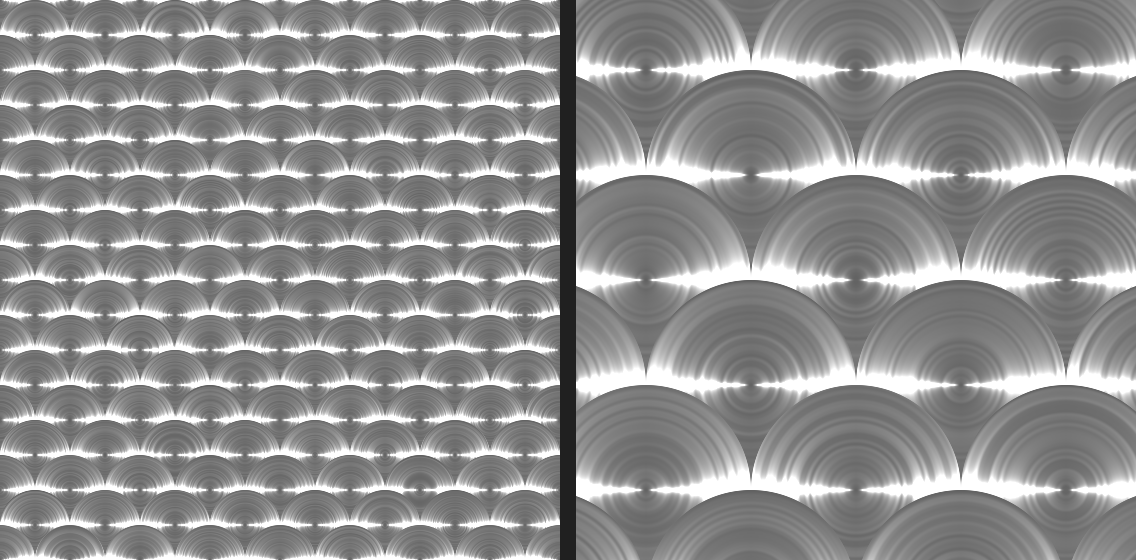
Left: the whole. Right: its middle third, enlarged.
Give the GLSL for this pattern, as a Shadertoy shader.

```glsl
// Overlapping rows of lathe-turned steel discs with anisotropic highlights.

float hash(vec3 p) {
    p = fract(p * vec3(0.1031, 0.1030, 0.0973));
    p += dot(p, p.yzx + 33.33);
    return fract((p.x + p.y) * p.z);
}

// Value noise along the radius, seeded per disc
float grooves(float x, vec2 id) {
    float i = floor(x), f = fract(x);
    f = f * f * (3.0 - 2.0 * f);
    return mix(hash(vec3(i, id)), hash(vec3(i + 1.0, id)), f);
}

// Brushed metal: light flares where the grooves run vertically
float turnedMetal(vec2 q, vec2 id) {
    float r = length(q);
    float angle = atan(abs(q.y), abs(q.x) + 1e-5);
    float fine = grooves(r * 32.0, id + 3.0);
    float groove = 0.4 * grooves(r * 15.0, id + 41.0) + 0.6 * fine;

    float strength = 0.085 * mix(0.6, 1.15, r) * mix(0.4, 1.6, groove);
    strength *= smoothstep(0.0, 0.09, r);
    float shade = 0.395 + strength / max(angle, 0.04);

    // Faint groove texture and a darker rim
    shade += 0.03 * (fine - 0.5);
    shade -= 0.07 * smoothstep(0.94, 1.0, r);
    return min(shade, 1.0);
}

void mainImage(out vec4 fragColor, in vec2 fragCoord) {
    // One unit is a disc radius: 8 discs across, 16 rows down
    vec2 p = fragCoord / iResolution.xy * 16.0;
    float pixel = 16.0 / min(iResolution.x, iResolution.y);
    float shade = 0.45;

    // Lower rows are laid over higher ones
    for (int k = 1; k >= -1; k--) {
        float row = floor(p.y) + float(k);
        float shift = mod(row, 2.0);
        float column = floor((p.x - shift) * 0.5 + 0.5);
        vec2 q = p - vec2(column * 2.0 + shift, row);
        vec2 id = vec2(mod(column, 8.0), mod(row, 16.0));
        float cover = 1.0 - smoothstep(-0.5 * pixel, 0.5 * pixel, length(q) - 1.0);
        shade = mix(shade, turnedMetal(q, id), cover);
    }
    fragColor = vec4(vec3(shade), 1.0);
}
```
